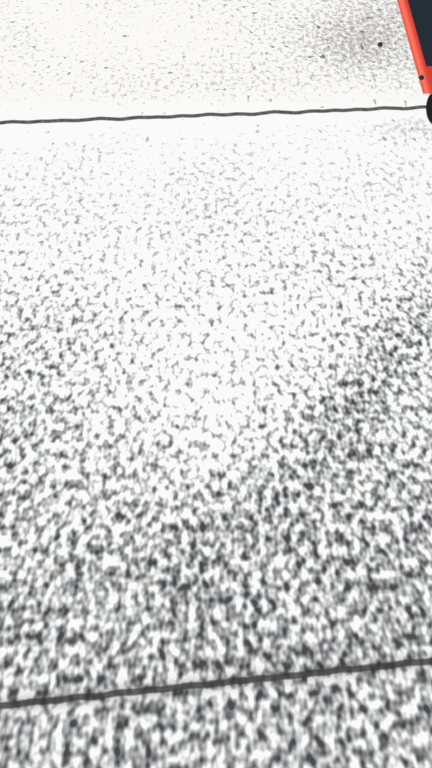
Reproduce this texture procedurally as a Shadertoy shader.

```glsl
// Sunlit exposed-aggregate pavement with two joints, soft shadows and a red-framed cart corner.

const float HORIZON = 1.75;      // vanishing height, in canvas heights
const float GRAIN_FREQ = 130.0;  // aggregate cells per ground unit

vec2 hashGradient(vec2 cell) {
    vec3 q = fract(cell.xyx * vec3(0.1031, 0.1030, 0.0973));
    q += dot(q, q.yzx + 33.33);
    float angle = 6.2832 * fract((q.x + q.y) * q.z);
    return vec2(cos(angle), sin(angle));
}

float gradientNoise(vec2 p) {
    vec2 i = floor(p), f = p - i;
    vec2 u = f * f * f * (f * (f * 6.0 - 15.0) + 10.0);
    vec2 e = vec2(1.0, 0.0);
    float a = dot(hashGradient(i), f);
    float b = dot(hashGradient(i + e.xy), f - e.xy);
    float c = dot(hashGradient(i + e.yx), f - e.yx);
    float d = dot(hashGradient(i + e.xx), f - e.xx);
    return mix(mix(a, b, u.x), mix(c, d, u.x), u.y);
}

float aggregate(vec2 p) {
    float sum = 0.0, weight = 1.0;
    for (int i = 0; i < 2; i++) {
        sum += weight * gradientNoise(p);
        p = p * 1.9 + 17.3;
        weight *= 0.6;
    }
    return sum;
}

float segmentDistance(vec2 p, vec2 a, vec2 b) {
    vec2 ab = b - a;
    return length(p - a - ab * clamp(dot(p - a, ab) / dot(ab, ab), 0.0, 1.0));
}

float glow(float d, float radius) {
    return exp(-d * d / (radius * radius));
}

float spot(vec2 p, vec2 center, vec2 radius) {
    return glow(length((p - center) / radius), 1.0);
}

float fill(float d, float aa) {
    return 1.0 - smoothstep(-aa, aa, d);
}

// Signed height above a sloping joint
float jointOffset(vec2 p, float height, float slope) {
    float wobble = 0.0025 * gradientNoise(vec2(p.x * 35.0, height * 50.0));
    return p.y - height - slope * p.x + wobble;
}

// Broad light and shadow over the slabs
float pavementTone(vec2 p) {
    float tone = mix(0.71, 1.03, smoothstep(0.08, 0.74, p.y));
    tone -= 0.17 * glow(segmentDistance(p, vec2(0.58, 0.62), vec2(0.46, 0.47)), 0.055);
    tone -= 0.12 * glow(segmentDistance(p, vec2(0.42, 0.42), vec2(0.24, 0.26)), 0.055);
    tone -= 0.11 * spot(p, vec2(0.54, 0.34), vec2(0.14, 0.12));
    tone -= 0.10 * spot(p, vec2(0.0, 0.49), vec2(0.13, 0.12));
    tone += 0.13 * spot(p, vec2(0.27, 0.48), vec2(0.15, 0.13));
    tone += 0.07 * spot(p, vec2(0.54, 0.44), vec2(0.04, 0.03));
    tone += 0.12 * glow(segmentDistance(p, vec2(0.0, 0.491), vec2(0.11, 0.501)), 0.007);
    tone -= 0.22 * spot(p, vec2(0.49, 0.95), vec2(0.12, 0.06));
    tone -= 0.13 * spot(p, vec2(0.54, 0.835), vec2(0.08, 0.018));
    return tone + 0.10 * gradientNoise(p * vec2(9.0, 13.0));
}

vec3 drawCart(vec3 color, vec2 p, float aa) {
    float wheel = (length((p - vec2(0.566, 0.859)) / vec2(0.011, 0.021)) - 1.0) * 0.011;
    color = mix(color, vec3(0.14, 0.13, 0.14), fill(wheel, aa));

    float inset = p.x - 0.517 - 0.28 * (1.0 - p.y);
    float body = max(-inset, 0.878 - p.y);
    float panel = max(0.014 - inset, 0.914 - p.y);
    vec3 red = mix(vec3(0.82, 0.25, 0.20), vec3(1.0, 0.46, 0.38), glow(inset - 0.005, 0.005));
    vec3 navy = vec3(0.15, 0.18, 0.22);
    color = mix(color, red, fill(body, aa));
    color = mix(color, navy, fill(panel, aa));
    float bolt = length(p - vec2(0.549, 0.899)) - 0.003;
    return mix(color, navy, fill(bolt, aa));
}

void mainImage(out vec4 fragColor, in vec2 fragCoord) {
    vec2 p = fragCoord / iResolution.y;
    float aa = 1.0 / iResolution.y;

    // Aggregate on the receding ground plane
    vec2 ground = vec2(p.x - 0.28, 1.1) / (HORIZON - p.y);
    float grain = aggregate(ground * GRAIN_FREQ + 200.0);
    float contrast = mix(0.78, 0.28, smoothstep(0.55, 0.88, p.y));

    float upper = jointOffset(p, 0.840, 0.037);
    float lower = jointOffset(p, 0.081, 0.104);
    float smoothBand = glow(upper, 0.022);
    float value = pavementTone(p) + contrast * (1.0 - 0.6 * smoothBand) * grain;
    value += 0.07 * smoothBand + 0.06 * glow(lower + 0.014, 0.008);

    // Sparse pits on the far slab
    float pits = gradientNoise(ground * GRAIN_FREQ * 0.7 + 71.0);
    value -= 0.28 * smoothstep(0.36, 0.55, pits) * smoothstep(0.7, 0.87, p.y);

    // Faint crease above the near joint
    float crease = jointOffset(p, 0.118, 0.082);
    value -= 0.17 * glow(crease, 0.005) * smoothstep(0.15, 0.4, p.x);
    value = clamp(value, 0.30, 0.98);

    // Cool shade, warm far slab and tinted stones
    vec3 color = vec3(value) + vec3(-0.008, 0.0, 0.006) * (1.0 - value);
    color -= vec3(0.0, 0.004, 0.018) * smoothstep(0.84, 0.9, p.y);
    float stoneTint = gradientNoise(ground * GRAIN_FREQ * 0.6 + 31.0);
    color += vec3(0.05, 0.0, -0.04) * max(stoneTint - 0.2, 0.0) * (1.0 - p.y);

    // Dark joints with soft edges
    color = mix(color, vec3(0.30 + 0.1 * grain), 0.9 * fill(abs(upper) - 0.0021, aa));
    color *= 1.0 - 0.22 * glow(lower, 0.010);
    color = mix(color, vec3(0.28 + 0.1 * grain), 0.9 * fill(abs(lower) - 0.0042, 1.5 * aa));

    // Loose pebble and cart
    color = mix(color, vec3(0.22), fill(length(p - vec2(0.495, 0.942)) - 0.003, aa));
    color = drawCart(color, p, aa);
    fragColor = vec4(clamp(color, 0.0, 1.0), 1.0);
}
```
